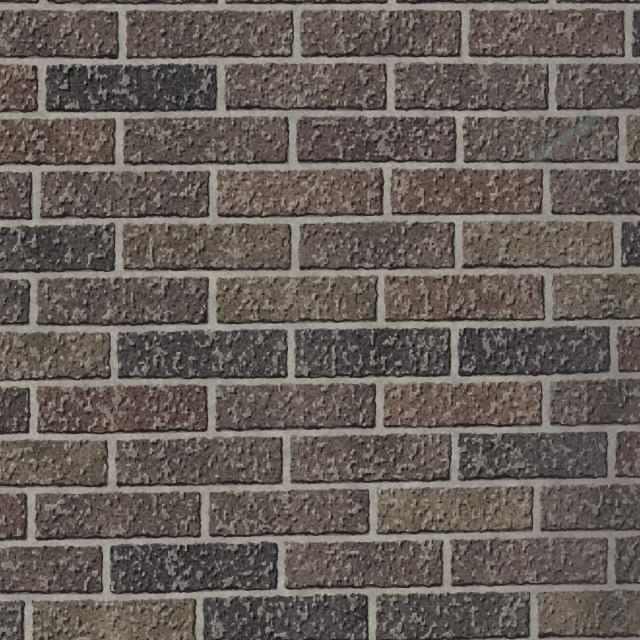
Give the GLSL for this texture, as a Shadertoy shader.

```glsl
// Weathered brick wall in running bond, seen slightly from the left.
// Rows and head joints come from a gently warped grid; each brick is a rounded
// box with its own tint, raised pale chips and a shaded lower right lip.

float hash(vec2 p) {
    vec3 q = fract(p.xyx * 0.1031);
    q += dot(q, q.yzx + 33.33);
    return fract((q.x + q.y) * q.z);
}

float noise(vec2 p) {
    vec2 i = floor(p), f = fract(p);
    f = f * f * (3.0 - 2.0 * f);
    return mix(mix(hash(i), hash(i + vec2(1, 0)), f.x),
               mix(hash(i + vec2(0, 1)), hash(i + vec2(1, 1)), f.x), f.y);
}

float fbm(vec2 p) {
    float sum = 0.0, amp = 0.5;
    for (int i = 0; i < 4; i++) {
        sum += amp * noise(p);
        p = mat2(1.6, 1.2, -1.2, 1.6) * p + 7.3;
        amp *= 0.5;
    }
    return sum / 0.9375;
}

float roundBox(vec2 p, vec2 halfSize, float r) {
    vec2 d = abs(p) - halfSize + r;
    return length(max(d, 0.0)) + min(max(d.x, d.y), 0.0) - r;
}

// Height of the rough fired surface: small chips, taller than wide
float chips(vec2 p) {
    return 0.65 * noise(p * vec2(165, 125)) + 0.35 * noise(p * vec2(330, 270) + 19.0);
}

float segment(vec2 p, vec2 a, vec2 b) {
    vec2 ab = b - a;
    return length(p - a - ab * clamp(dot(p - a, ab) / dot(ab, ab), 0.0, 1.0));
}

void mainImage(out vec4 fragColor, in vec2 fragCoord) {
    vec2 p = fragCoord / iResolution.xy;
    float soft = max(0.0013, 0.8 / iResolution.y);

    // Rows counted from the top; courses converge a little to the right
    float rowHeight = 0.084 - 0.0017 * p.x;
    float wave = 0.004 * (noise(p * vec2(5, 12)) - 0.5);
    float v = (1.0 - p.y - 0.011 + wave) / rowHeight;
    float row = floor(v), odd = mod(row, 2.0);

    // Head joints: narrowing bricks, half offset, drift and jitter
    float x = p.x + 0.0026 * row - 0.012 * odd - 0.195;
    float u = (0.276 - sqrt(0.0762 - 0.0208 * x)) / 0.0104 + 0.5 * odd;
    float brickWidth = 0.276 - 0.0104 * u;
    u += 0.04 * (hash(vec2(floor(u + 0.5), row) + 40.0) - 0.5);
    vec2 id = vec2(floor(u), row) + 20.0;

    // Brick outline with crumbled edges; local y points down
    vec2 size = vec2(brickWidth, rowHeight);
    vec2 q = (fract(vec2(u, v)) - 0.5) * size;
    vec2 halfSize = 0.5 * size - vec2(0.0062, 0.0054);
    float crumble = 0.0035 * (noise(p * 85.0) - 0.5) + 0.0025 * (noise(p * 230.0) - 0.5);
    float d = roundBox(q, halfSize, 0.004) + crumble;
    float brick = smoothstep(soft, -soft, d);

    // Tint of each brick: slate, brown or tan, with cloudy patches
    float kind = hash(id), age = hash(id + 61.0);
    vec3 face = mix(vec3(0.255, 0.24, 0.245), vec3(0.36, 0.32, 0.30), smoothstep(0.05, 0.4, kind));
    face = mix(face, vec3(0.42, 0.38, 0.33), smoothstep(0.7, 1.0, kind));
    face = mix(face, vec3(0.40, 0.30, 0.275), 0.5 * smoothstep(0.78, 1.0, age));
    float cloud = fbm(p * vec2(17, 13) + id);
    face *= 0.75 + 0.5 * cloud;

    // Chips catch light at the upper left and shade the lower right
    float h = chips(p);
    float relief = h - chips(p + vec2(-0.0026, 0.003));
    float spread = 0.09 * (fbm(p * 24.0 + 5.0) - 0.5) + 0.05 * (age - 0.5);
    float pale = smoothstep(0.58, 0.74, h + spread);
    face += 0.15 * (noise(p * 400.0) - 0.5) * vec3(1.0, 0.98, 0.95);
    face = mix(face, vec3(0.56, 0.54, 0.51), 0.72 * pale);
    face *= 1.0 - 0.55 * smoothstep(0.08, 0.4, -relief);
    face += 0.12 * smoothstep(0.1, 0.4, relief);

    // Dark lip along the bottom and right, faint bright rim opposite
    float lip = roundBox(q + vec2(0.0035, 0.0046), halfSize, 0.004) + 1.5 * crumble;
    float lipWear = 0.7 + 0.3 * smoothstep(0.25, 0.55, noise(p * 60.0 + 31.0));
    face = mix(face, vec3(0.14, 0.12, 0.115), lipWear * smoothstep(-0.001, 0.0022, lip));
    float rim = roundBox(q - vec2(0.002, 0.002), halfSize, 0.004);
    face += 0.07 * smoothstep(-0.001, 0.002, rim);

    // Sandy mortar, shaded just beneath and beside the bricks
    vec3 mortar = vec3(0.615, 0.605, 0.57) * (0.83 + 0.22 * fbm(p * 45.0) + 0.14 * noise(p * 290.0));
    float shade = roundBox(q - vec2(0.0015, 0.002), halfSize, 0.004);
    mortar *= 1.0 - 0.3 * smoothstep(0.001, -0.002, shade);

    vec3 color = mix(mortar, face, brick);

    // Cool dull film with vertical streaks towards the right side
    float film = smoothstep(0.68, 1.0, p.x + 0.12 * (fbm(p * vec2(30, 3)) - 0.5));
    color = mix(color, vec3(0.31, 0.29, 0.30), film * (0.14 + 0.2 * smoothstep(0.7, 0.1, p.y)));
    float streak = smoothstep(0.008, 0.0, abs(p.x - 0.765)) * smoothstep(0.5, 0.8, p.y);
    color += 0.05 * streak * vec3(1.0, 0.85, 0.85);

    // Pale green diagonal scuff
    float scuff = segment(p, vec2(0.84, 0.75), vec2(0.98, 0.86));
    scuff = smoothstep(0.016, 0.0, scuff) * smoothstep(0.25, 0.65, fbm(p * 40.0));
    color = mix(color, vec3(0.42, 0.52, 0.48), 0.4 * scuff);

    fragColor = vec4(clamp(color, 0.0, 1.0), 1.0);
}
```
